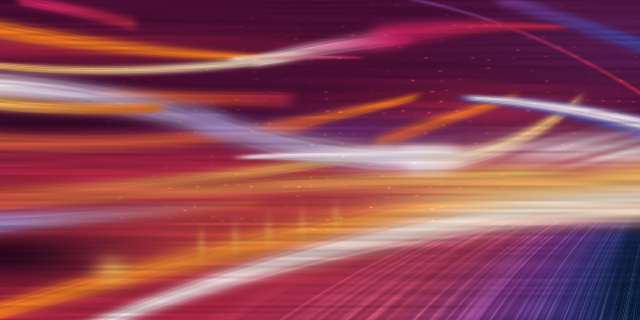
Reproduce this background procedurally as a Shadertoy shader.

```glsl
// Long-exposure light trails: soft ribbons sweep over a plum and crimson haze.
// Each ribbon is a sagging chord with a soft-edged profile; a family of
// converging parabolas forms the fan of fine strands at lower right.

const vec3 PLUM = vec3(.27, .045, .19);
const vec3 NIGHT = vec3(.13, .02, .1);
const vec3 CRIMSON = vec3(.62, .13, .24);
const vec3 MAGENTA = vec3(.74, .12, .36);
const vec3 SALMON = vec3(.73, .29, .22);
const vec3 ORANGE = vec3(.86, .42, .12);
const vec3 GOLD = vec3(.84, .62, .32);
const vec3 CREAM = vec3(.88, .81, .73);
const vec3 PEARL = vec3(.84, .79, .82);
const vec3 LAVENDER = vec3(.56, .46, .66);
const vec3 VIOLET = vec3(.4, .17, .45);
const vec3 BLUE = vec3(.24, .23, .56);
const vec3 NAVY = vec3(.04, .11, .24);

float hash(vec2 p) {
    vec3 q = fract(p.xyx * .1031);
    q += dot(q, q.yzx + 33.33);
    return fract((q.x + q.y) * q.z);
}

float noise(vec2 p) {
    vec2 i = floor(p), f = fract(p), e = vec2(1, 0);
    f = f * f * (3. - 2. * f);
    return mix(mix(hash(i), hash(i + e), f.x),
               mix(hash(i + e.yx), hash(i + e.xx), f.x), f.y);
}

// Soft spot: centre in xy, radii in zw.
float glow(vec2 p, vec4 spot) {
    vec2 q = (p - spot.xy) / spot.zw;
    return exp(-dot(q, q));
}

void tinge(inout vec3 col, vec2 p, vec4 spot, vec3 tint, float amount) {
    col = mix(col, tint, amount * glow(p, spot));
}

// Blends in a ribbon from ends.xy to ends.zw, lifted by rise at its middle.
void ribbon(inout vec3 col, vec2 p, vec4 ends, float rise, vec2 width,
            vec3 tintA, vec3 tintB) {
    vec2 span = ends.zw - ends.xy;
    float t = (p.x - ends.x) / span.x, s = clamp(t, 0., 1.);
    float y = ends.y + span.y * t + 4. * rise * t * (1. - t);
    float slope = (span.y + 4. * rise * (1. - 2. * t)) / span.x;
    float d = (p.y - y) / (mix(width.x, width.y, s) * sqrt(1. + slope * slope));
    float fade = smoothstep(-.15, 0., t) * smoothstep(1.15, 1., t);
    float fibre = .75 + .35 * noise(vec2(p.x * 2., d * 5. + 40.));
    float body = exp(-pow(abs(d), 2.6)) * fade * fibre;
    col = mix(col, mix(tintA, tintB, s), min(1., body));
}

vec3 haze(vec2 p) {
    vec3 col = mix(PLUM, CRIMSON, smoothstep(.64, .45, p.y));
    tinge(col, p, vec4(.1, .85, .8, .05), CRIMSON, .7);
    tinge(col, p, vec4(1.5, .66, .4, .08), CRIMSON, .7);
    tinge(col, p, vec4(1.1, .59, .4, .05), VIOLET, .7);
    tinge(col, p, vec4(2, .88, .5, .2), VIOLET, .4);
    tinge(col, p, vec4(0, .2, .4, .085), NIGHT, .95);
    tinge(col, p, vec4(.1, .615, .4, .03), NIGHT, .6);
    tinge(col, p, vec4(.9, .27, .5, .12), SALMON, .7);
    tinge(col, p, vec4(1.7, .4, .5, .08), GOLD, .8);
    return col;
}

// Strands share one apex at the right; reach is where each meets the bottom.
void fan(inout vec3 col, vec2 p) {
    float reach = (2.1 - p.x) / sqrt(max(.01, 1. - p.y / .42));
    vec3 tint = mix(NAVY, BLUE * .8, smoothstep(.14, .36, reach));
    tint = mix(tint, VIOLET, smoothstep(.26, .6, reach));
    tint = mix(tint, mix(CRIMSON, LAVENDER, .2), smoothstep(.5, .95, reach));
    float strand = noise(vec2(log(max(reach, .05)) * 60., p.y * 3.));
    tint = tint * (.88 + .24 * strand) + .18 * PEARL * pow(strand, 5.);
    col = mix(col, tint, smoothstep(1.6, .9, reach) * smoothstep(.38, .25, p.y));
}

// Scattered short flecks, one candidate per grid cell.
float sparkles(vec2 p) {
    vec2 grid = p * vec2(22, 30), cell = floor(grid);
    vec2 spot = .25 + .5 * vec2(hash(cell), hash(cell + 17.));
    return smoothstep(.5, 1., hash(cell + 53.)) * glow(fract(grid), vec4(spot, .12, .08));
}

void mainImage(out vec4 fragColor, in vec2 fragCoord) {
    vec2 p = fragCoord / iResolution.xy * vec2(2, 1);
    vec3 col = haze(p);
    fan(col, p);

    // Upper trails
    ribbon(col, p, vec4(.08, 1, .4, .93), 0., vec2(.02), MAGENTA, CRIMSON);
    ribbon(col, p, vec4(1.58, 1, 2, .86), 0., vec2(.024), VIOLET, BLUE);
    ribbon(col, p, vec4(1.3, 1, 2, .71), .036, vec2(.006), VIOLET, CRIMSON);
    ribbon(col, p, vec4(0, .906, .81, .82), -.013, vec2(.03, .012), ORANGE, ORANGE);
    ribbon(col, p, vec4(1.2, .885, 1.72, .915), .013, vec2(.035, .01), MAGENTA, CRIMSON);
    ribbon(col, p, vec4(.83, .815, 1.25, .885), .004, vec2(.018, .03), PEARL, MAGENTA);
    ribbon(col, p, vec4(0, .793, .86, .817), -.023, vec2(.012, .016), GOLD, CREAM);
    ribbon(col, p, vec4(.75, .815, 1.1, .82), .003, vec2(.009, .005), CREAM, MAGENTA);

    // Orange side bands
    ribbon(col, p, vec4(.35, .695, .87, .69), 0., vec2(.025), ORANGE, CRIMSON);
    ribbon(col, p, vec4(.86, .604, 1.27, .69), -.004, vec2(.022, .012), SALMON, ORANGE);
    ribbon(col, p, vec4(1.2, .56, 1.58, .687), .003, vec2(.024, .014), SALMON, ORANGE);
    ribbon(col, p, vec4(0, .557, .9, .6), -.021, vec2(.03, .022), SALMON, SALMON);
    ribbon(col, p, vec4(0, .39, 1.05, .5), -.014, vec2(.028, .018), SALMON, GOLD);
    ribbon(col, p, vec4(0, .36, 1.6, .45), .012, vec2(.02, .03), SALMON, GOLD);
    ribbon(col, p, vec4(0, .305, .75, .36), 0., vec2(.034, .02), LAVENDER, SALMON);

    // Pale wave across the middle
    ribbon(col, p, vec4(0, .732, .66, .615), .018, vec2(.04), PEARL, LAVENDER);
    ribbon(col, p, vec4(0, .677, .47, .662), -.008, vec2(.024, .016), GOLD, ORANGE);
    ribbon(col, p, vec4(.66, .615, 1.35, .503), -.031, vec2(.04, .045), LAVENDER, PEARL);
    ribbon(col, p, vec4(.8, .51, 1.4, .51), .004, vec2(.008, .035), PEARL, PEARL);
    ribbon(col, p, vec4(1.3, .503, 1.77, .655), -.048, vec2(.04, .015), PEARL, GOLD);
    ribbon(col, p, vec4(1.48, .69, 2, .6), .015, vec2(.012, .035), BLUE, BLUE);
    ribbon(col, p, vec4(1.5, .692, 2, .615), .01, vec2(.01, .02), PEARL, PEARL);
    float wisps = .4 + .6 * noise(vec2(p.x * 5., (p.y - .25 * p.x) * 60.));
    tinge(col, p, vec4(1.88, .53, .35, .055), PEARL, wisps);

    // Lower rivers of light
    ribbon(col, p, vec4(0, .03, 2, .43), .046, vec2(.03, .06), ORANGE, GOLD);
    ribbon(col, p, vec4(.34, 0, 2, .365), .068, vec2(.025, .055), PEARL, CREAM);
    tinge(col, p, vec4(1.75, .36, .4, .05), CREAM, .6);

    // Upright smears and flecks
    tinge(col, p, vec4(.35, .155, .055, .04), GOLD, .75);
    for (float i = 0.; i < 5.; i++)
        tinge(col, p, vec4(.63 + .105 * i, .235 + .02 * i, .014, .045), GOLD, .4);
    float band = glow(p, vec4(1.3, .72, .8, .22)) + glow(p, vec4(.9, .36, .6, .08));
    col += .5 * SALMON * sparkles(p) * band;

    // Fine motion streaks
    col *= .88 + .24 * noise(vec2(p.x * 3., p.y * 120.));
    fragColor = vec4(clamp(col, 0., 1.), 1);
}
```
